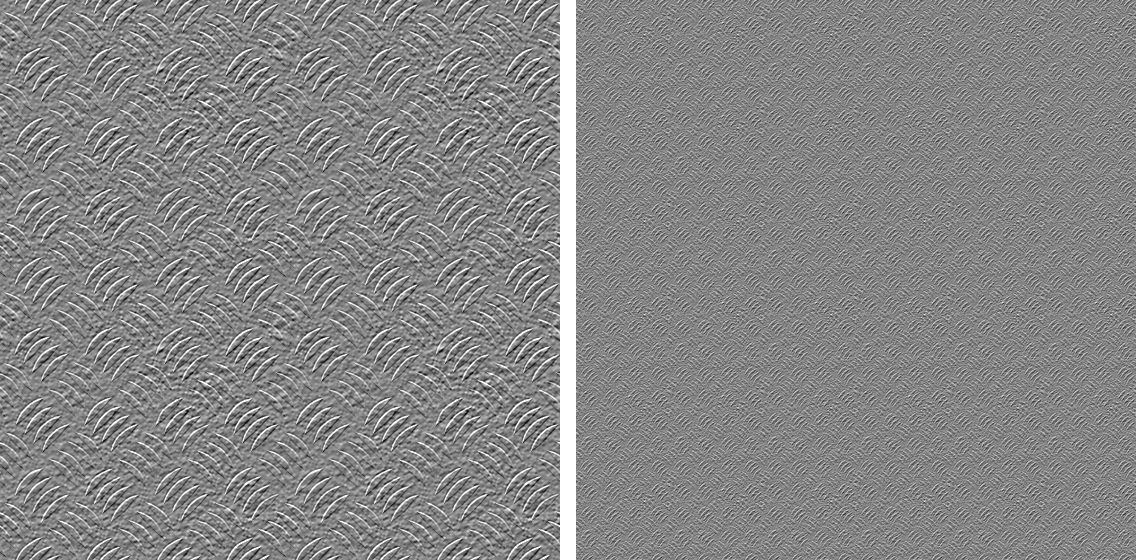
Left, the tile; right, the same tile 3 across and 3 down.
This texture map is drawn by a Shadertoy shader. Its source:

```glsl
// Embossed grey tread plate: crossed groups of four curved bars on finely grained metal.

const float WRAP = 4.0;   // cells before the wear and grain repeat

float hash(vec2 p)
{
    uvec2 q = uvec2(ivec2(p)) * uvec2(1597334673u, 3812015801u);
    uint n = (q.x ^ q.y) * 1597334673u;
    n = (n ^ (n >> 15)) * 2246822519u;
    return float((n ^ (n >> 13)) >> 8) / 16777216.0;
}

// Value noise with a whole number of lattice points per cell, wrapping
float noise(vec2 p, float perCell)
{
    float period = perCell * WRAP;
    p *= perCell;
    vec2 i = floor(p), f = fract(p);
    f = f * f * (3.0 - 2.0 * f);
    vec2 a = mod(i, period), b = mod(i + 1.0, period);
    return mix(mix(hash(a), hash(vec2(b.x, a.y)), f.x),
               mix(hash(vec2(a.x, b.y)), hash(b), f.x), f.y);
}

// Whole-number turns hide the noise lattice and still wrap
vec2 turnHalf(vec2 p)  { return vec2(p.x + p.y, p.y - p.x); }
vec2 turnSteep(vec2 p) { return vec2(2.0 * p.x + p.y, 2.0 * p.y - p.x); }

// Four parallel bars: flat pointed lenses bent upward, a thin groove along the upper rim
float barGroup(vec2 local, float lean, float wobble)
{
    vec2 axis = vec2(lean * local.x + local.y, local.y - lean * local.x) * 0.7071;
    float along = axis.x / 0.272;
    float taper = 1.0 - along * along;
    float halfWidth = 0.046 * taper;
    float ends = smoothstep(0.0, 0.3, taper);
    float height = 0.0;
    for (int k = 0; k < 4; k++)
    {
        float across = axis.y - (float(k) - 1.5) * 0.177 + wobble - 0.03 * (taper - 0.5);
        float body = smoothstep(-0.011, 0.013, halfWidth - abs(across));
        float rim = (across - halfWidth - 0.016) / 0.013;
        height += body * (0.8 + 4.0 * across) - 0.45 * ends * exp(-rim * rim);
    }
    return height;
}

// Bars plus the crumpled wear of one group; lean +1 rises right, -1 falls right
float groupHeight(vec2 p, vec2 origin, float lean, float wobble, float lumps)
{
    vec2 q = p - origin;
    vec2 id = mod(floor(q), WRAP) + 17.0 * (lean + 1.0);
    vec2 local = fract(q) - 0.5;
    float wear = hash(id + 5.0);
    float patchMask = 1.0 - smoothstep(0.25, 0.45, length(local));
    vec2 jitter = 0.02 * (vec2(hash(id), hash(id + 9.0)) - 0.5);
    float bars = barGroup(local + jitter, lean, wobble);
    return bars * (1.0 - 0.2 * wear) + lumps * patchMask * (0.25 + 1.1 * wear * wear * wear);
}

float plateHeight(vec2 p)
{
    float medium = noise(turnHalf(p) + 0.23, 14.0);
    float fine = noise(turnSteep(p) + 0.37, 13.0);
    float lumps = noise(turnHalf(p) + 0.71, 9.0) + 0.6 * noise(turnSteep(p), 3.0) - 0.8;
    float wobble = 0.014 * (noise(p, 7.0) - 0.5);
    float rough = 0.7 + 0.6 * noise(p, 2.0);
    return groupHeight(p, vec2(0.09, 0.44), 1.0, wobble, lumps)
         + groupHeight(p, vec2(0.59, 0.94), -1.0, wobble, lumps)
         + rough * (0.7 * fine + 0.7 * medium);
}

void mainImage(out vec4 fragColor, in vec2 fragCoord)
{
    // Eight cells each way, each holding one group of either lean
    vec2 p = fragCoord / iResolution.xy * 8.0;

    // Relief light from above, slightly left
    vec2 toLight = 0.008 * vec2(-0.3, 0.95);
    float slope = plateHeight(p - toLight) - plateHeight(p + toLight);

    float grey = 0.52 + 0.6 * slope;
    fragColor = vec4(vec3(clamp(grey, 0.04, 0.97)), 1.0);
}
```
